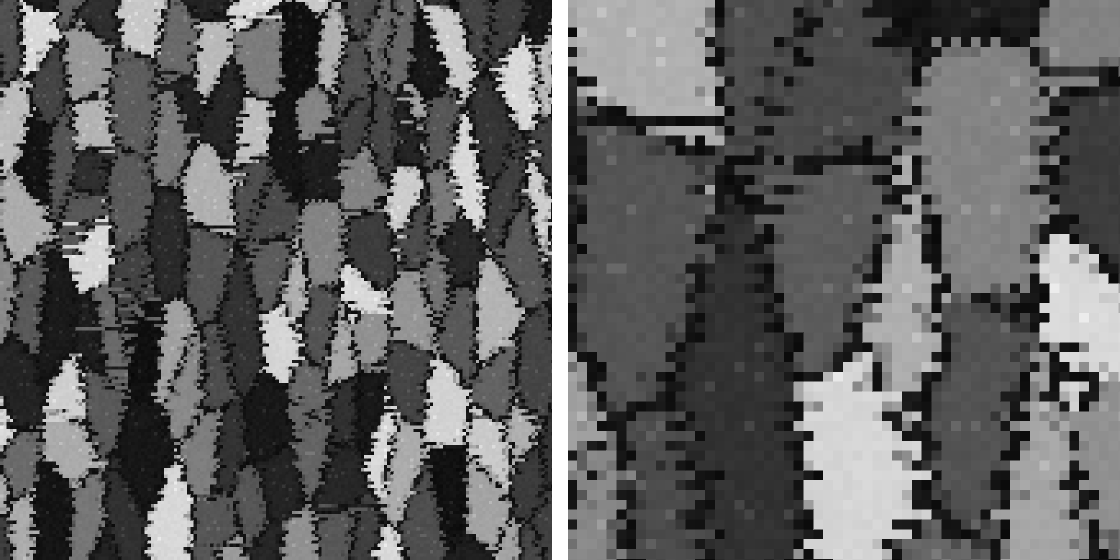
Left, the full canvas; right, a detail of the centre.
This pattern is drawn by a Shadertoy shader. Its source:

```glsl
// Integer hash of three whole numbers, 0 to 1
float hash(vec3 p) {
    uvec3 q = uvec3(ivec3(p)) * uvec3(1597334673u, 3812015801u, 2798796415u);
    uint n = q.x ^ q.y ^ q.z;
    n = (n ^ (n >> 16)) * 2146121005u;
    n = (n ^ (n >> 15)) * 2221713035u;
    return float((n ^ (n >> 16)) >> 8) / 16777216.0;
}

// Grey of a grain: an even spread along each row, loosened by chance
float grainTone(vec3 id) {
    float h = fract(id.x * 0.618 + id.z * 0.37 + hash(vec3(id.y, 7, 91)) + 0.3 * hash(id + 400.0));
    return min(0.06 + 0.62 * h + 0.75 * max(h - 0.58, 0.0), 0.85);
}

// Tone of one square block of the mosaic
float blockTone(vec2 block) {
    vec2 grainSize = vec2(12.0, 29.0);
    float grit = hash(vec3(block, 23));
    float speck = hash(vec3(block, 37));
    vec2 p = (block + 0.5 + vec2(1.1 * (speck - 0.5), 0)) / grainSize;

    // Two nearest seeds in a stretched cell space
    float near = 1e3, next = 1e3;
    vec2 toNear = vec2(0), toNext = vec2(1);
    vec3 grain = vec3(0);
    for (int x = -1; x <= 1; x++) {
        // Every other column is raised by half a cell
        float column = floor(p.x) + float(x);
        float lift = 0.5 * mod(column, 2.0);
        float row = floor(p.y - lift);
        for (int i = 0; i < 6; i++) {
            vec3 id = vec3(column, row + float(i / 2 - 1), i % 2);
            float h = hash(id + 100.0);
            // Only some cells hold a second, narrower grain
            if (id.z > 0.5 && fract(h * 65536.0) > 0.42) continue;
            vec2 v = p - id.xy - vec2(h, fract(h * 256.0) + lift);
            // Each row of blocks shifts a little, giving toothed sides
            float tooth = hash(vec3(block.y, column * 57.0 + id.y, id.z + 300.0));
            v.x += 3.0 * (tooth - 0.5) / grainSize.x;
            float d = dot(v, v);
            if (d < near) {
                next = near;
                toNext = toNear;
                near = d;
                toNear = v;
                grain = id;
            } else if (d < next) {
                next = d;
                toNext = v;
            }
        }
    }

    // Distance to the grain boundary, in blocks
    float edge = (next - near) / (2.0 * length((toNear - toNext) / grainSize) + 1e-4);

    // Faint mottling inside, worn greys near the rim, dark broken seams
    float tone = grainTone(grain) + 0.035 * (grit - 0.5);
    tone += 0.06 * step(0.97, grit);
    if (edge < 1.7) tone *= 1.0 - 0.4 * speck * speck;
    if (edge < 0.1 + 0.9 * grit) tone = 0.04 + 0.07 * speck;
    return tone;
}

void mainImage(out vec4 fragColor, in vec2 fragCoord) {
    // Blocks are 3/512 of the canvas height
    float scale = 512.0 / (3.0 * iResolution.y);
    vec2 block = floor((fragCoord - 0.25) * scale);
    vec2 other = floor((fragCoord + 0.25) * scale);
    float tone = blockTone(block);

    // A pixel that straddles two blocks blends them
    if (block != other) tone = mix(tone, blockTone(other), 0.5);
    fragColor = vec4(vec3(tone), 1.0);
}
```
